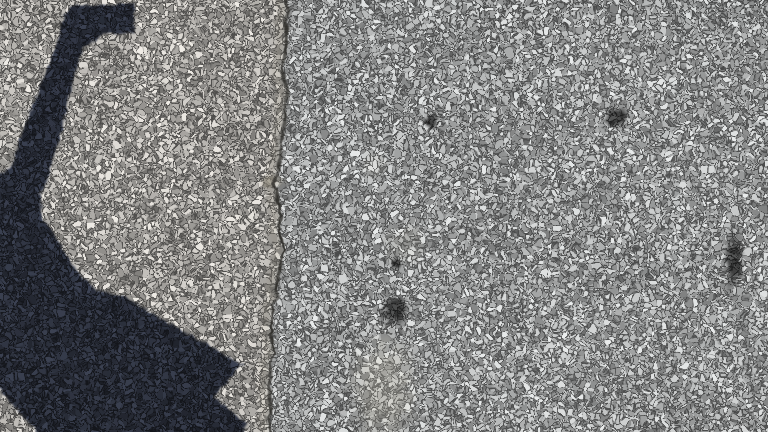
Give the GLSL for this texture, as a WebGL 2 fragment shader.

```glsl
#version 300 es
precision highp float;
// Sunlit asphalt: scattered cellular stones over finer grit, a jagged vertical
// crack, oil spots and pale patches, with a blue-grey cast shadow on the left.
// The shadow is the union of two polygon distance fields.
uniform vec2 u_resolution;
out vec4 fragColor;

vec2 hash2(vec2 p) {
  vec3 q = fract(p.xyx * vec3(0.1031, 0.1030, 0.0973));
  q += dot(q, q.yzx + 33.33);
  return fract((q.xx + q.yz) * q.zy);
}

float noise(vec2 p) {
  vec2 i = floor(p), f = fract(p);
  f = f * f * (3.0 - 2.0 * f);
  return mix(mix(hash2(i).x, hash2(i + vec2(1, 0)).x, f.x),
             mix(hash2(i + vec2(0, 1)).x, hash2(i + vec2(1, 1)).x, f.x), f.y);
}

float fbm(vec2 p) {
  return 0.55 * noise(p) + 0.3 * noise(p * 2.1 + 7.3) + 0.15 * noise(p * 4.3 + 3.1);
}

// x: gap between nearest and second nearest seed, yz: random values of the stone
vec3 stones(vec2 p) {
  vec2 cell = floor(p), f = fract(p), id = vec2(0);
  float nearest = 9.0, second = 9.0;
  for (int j = -1; j <= 1; j++)
    for (int i = -1; i <= 1; i++) {
      vec2 g = vec2(i, j);
      float d = length(g + hash2(cell + g + 40.0) - f);
      if (d < nearest) { second = nearest; nearest = d; id = cell + g; }
      else second = min(second, d);
    }
  return vec3(second - nearest, hash2(id + 91.7));
}

float polygon(vec2 p, vec2 v[16]) {
  float d = dot(p - v[0], p - v[0]), side = 1.0;
  for (int i = 0, j = 15; i < 16; j = i, i++) {
    vec2 e = v[j] - v[i], w = p - v[i];
    vec2 b = w - e * clamp(dot(w, e) / dot(e, e), 0.0, 1.0);
    d = min(d, dot(b, b));
    bvec3 c = bvec3(p.y >= v[i].y, p.y < v[j].y, e.x * w.y > e.y * w.x);
    if (all(c) || all(not(c))) side = -side;
  }
  return side * sqrt(d);
}

float shadowDistance(vec2 p) {
  vec2 arm[16] = vec2[16](
    vec2(0.167, 0.988), vec2(0.310, 0.991), vec2(0.310, 0.924), vec2(0.238, 0.924),
    vec2(0.222, 0.908), vec2(0.194, 0.891), vec2(0.171, 0.826), vec2(0.144, 0.699),
    vec2(0.113, 0.600), vec2(0.093, 0.549), vec2(0.000, 0.530), vec2(0.028, 0.618),
    vec2(0.056, 0.711), vec2(0.104, 0.826), vec2(0.132, 0.900), vec2(0.148, 0.965));
  vec2 body[16] = vec2[16](
    vec2(-0.05, 0.560), vec2(0.028, 0.618), vec2(0.093, 0.549), vec2(0.099, 0.495),
    vec2(0.139, 0.433), vec2(0.185, 0.363), vec2(0.225, 0.329), vec2(0.289, 0.313),
    vec2(0.370, 0.264), vec2(0.562, 0.157), vec2(0.495, 0.081), vec2(0.532, 0.051),
    vec2(0.570, 0.019), vec2(0.540, -0.05), vec2(0.130, -0.05), vec2(-0.05, 0.155));
  return min(polygon(p, arm), polygon(p, body));
}

float bump(float y, float center, float width) {
  float t = (y - center) / width;
  return exp(-t * t);
}

float crackX(float y) {
  float x = 0.622 + 0.042 * y + 0.011 * bump(y, 0.74, 0.07);
  x += 0.014 * bump(y, 0.41, 0.07) - 0.008 * bump(y, 0.58, 0.05);
  return x + 0.018 * (fbm(vec2(y * 38.0, 4.0)) - 0.5);
}

// 1 inside a soft, ragged ellipse, 0 outside
float blot(vec2 p, vec2 center, vec2 radius) {
  float r = length((p - center) / radius) + 0.6 * (fbm(p * 60.0) - 0.5);
  return 1.0 - smoothstep(0.4, 1.3, r);
}

void main() {
  vec2 p = gl_FragCoord.xy / u_resolution.y;

  // Pale stones of varied size scattered over finer, darker grit
  vec2 warp = 0.012 * vec2(noise(p * 75.0), noise(p * 75.0 + 19.0));
  vec3 coarse = stones((p + warp) * 84.0), fine = stones((p + warp) * 140.0 + 11.0);
  float grit = mix(0.28, 0.37 + 0.44 * fine.y, smoothstep(0.0, 0.4, fine.x));
  float inset = 0.45 * coarse.z;
  float stone = smoothstep(inset, inset + 0.22, coarse.x);
  float light = mix(grit, 0.48 + 0.42 * coarse.y, stone);
  light += 0.02 + 0.05 * (fbm(p * 5.0) - 0.5);
  float dx = p.x - crackX(p.y);
  float leftSide = 1.0 - smoothstep(-0.02, 0.01, dx);
  vec3 color = light * mix(vec3(0.99, 1.0, 1.0), vec3(1.015, 1.0, 0.975), leftSide);

  // Pale dusty patches
  float dust = 0.45 * blot(p, vec2(0.887, 0.097), vec2(0.075, 0.12));
  dust += 0.2 * blot(p, vec2(0.937, 0.433), vec2(0.05, 0.045));
  dust += 0.15 * blot(p, vec2(0.868, 0.618), vec2(0.03, 0.03));
  color = mix(color, vec3(0.64, 0.63, 0.59) * (0.65 + 0.7 * light), dust);

  // Oil spots: center and radii
  vec4 spots[5] = vec4[5](
    vec4(1.000, 0.718, 0.016, 0.019), vec4(1.428, 0.727, 0.028, 0.026),
    vec4(1.699, 0.398, 0.021, 0.062), vec4(0.912, 0.282, 0.030, 0.031),
    vec4(0.919, 0.389, 0.012, 0.013));
  for (int i = 0; i < 5; i++)
    color *= 1.0 - 0.62 * blot(p, spots[i].xy, spots[i].zw);

  // Crack with a worn sandy lip on its left
  float lip = smoothstep(-0.035, -0.012, dx) * (1.0 - smoothstep(-0.008, 0.003, dx));
  lip = 0.3 * lip + 0.5 * blot(p, vec2(0.630, 0.580), vec2(0.028, 0.016));
  color = mix(color, vec3(0.55, 0.53, 0.48) * (0.6 + 0.7 * light), lip);
  float width = 0.0005 + 0.0048 * noise(vec2(p.y * 45.0, 8.0));
  float crack = 1.0 - smoothstep(width * 0.4, width + 0.0035, abs(dx));
  float depth = 0.55 + 0.4 * noise(vec2(p.y * 60.0, 2.0));
  color = mix(color, vec3(0.18, 0.175, 0.16), depth * crack);

  // Cast shadow with a narrow soft edge
  float ragged = 0.007 * (noise(p * 90.0) - 0.5);
  float shade = 1.0 - smoothstep(-0.005, 0.005, shadowDistance(p) + ragged);
  color *= mix(vec3(1.0), vec3(0.25, 0.28, 0.36), shade);

  fragColor = vec4(clamp(color, 0.0, 1.0), 1.0);
}
```
